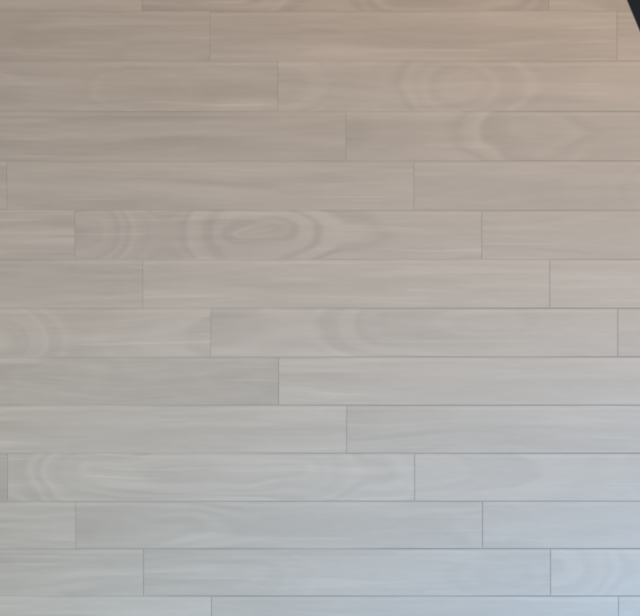
Give the GLSL for this texture, as a Shadertoy shader.

```glsl
#define ROW_OFFSET 0.0176
#define ROW_SCALE vec2(12.215, 0.441)
#define ROW_HEIGHT 0.0752
#define PLANK_LENGTH 0.636
#define PLANK_START 0.328
#define ROW_SHIFT 0.1062
#define SEAM_WIDTH 0.0009
#define SEAM_DARKNESS 0.19
#define GRAIN_CONTRAST 0.085
#define TONE_VARIATION 0.035

float hash(vec2 p) {
    uvec2 q = uvec2(ivec2(floor(p))) * uvec2(1597334673u, 3812015801u);
    uint n = (q.x ^ q.y) * 1597334673u;
    n = (n ^ (n >> 15)) * 2246822519u;
    return float((n ^ (n >> 13)) >> 8) / 16777216.0;
}

float noise(vec2 p) {
    vec2 i = floor(p), f = p - i;
    f = f * f * (3.0 - 2.0 * f);
    return mix(mix(hash(i), hash(i + vec2(1, 0)), f.x),
               mix(hash(i + vec2(0, 1)), hash(i + vec2(1, 1)), f.x), f.y);
}

// Warm dim light at the top, cool daylight at the lower right
vec3 floorLight(float x, float depth) {
    vec3 top = mix(vec3(0.61, 0.56, 0.515), vec3(0.70, 0.625, 0.56), x);
    vec3 middle = mix(vec3(0.655, 0.63, 0.60), vec3(0.72, 0.695, 0.675), x);
    vec3 bottom = mix(vec3(0.665, 0.675, 0.665), vec3(0.73, 0.79, 0.85), x);
    return depth < 0.5 ? mix(top, middle, depth * 2.0)
                       : mix(middle, bottom, depth * 2.0 - 1.0);
}

// Growth rings cut lengthwise: arches form where the cut depth changes
float archGrain(vec2 p, float seed) {
    float cut = 1.5 * noise(vec2(p.x * 7.0 + seed, seed));
    float waver = 0.22 * (noise(vec2(p.x * 16.0, p.y * 3.0) + seed) - 0.5);
    float center = 0.3 + 0.4 * hash(vec2(seed, 7.0));
    float ring = length(vec2(p.y - center + waver, cut * 0.7));
    return noise(vec2(ring * 13.0 + seed, p.x * 5.0)) - 0.5;
}

// Long streaks at three widths
float streakGrain(vec2 p, float seed) {
    float bend = 0.25 * noise(vec2(p.x * 5.0, p.y * 1.5) + seed);
    float y = p.y + bend;
    return 0.40 * noise(vec2(p.x * 3.0, y * 4.0) + seed)
         + 0.35 * noise(vec2(p.x * 6.0, y * 9.0) + seed * 1.7)
         + 0.25 * noise(vec2(p.x * 18.0, y * 18.0) + seed * 2.3) - 0.5;
}

void mainImage(out vec4 fragColor, in vec2 fragCoord) {
    vec2 uv = fragCoord / iResolution.xy;
    float pixel = 1.0 / iResolution.x;
    float depth = 1.0 - uv.y;

    // Rows narrow slightly with depth; each is shifted a sixth of a plank
    float s = depth - ROW_OFFSET;
    float rowPos = ROW_SCALE.x * s + ROW_SCALE.y * s * s;
    float row = floor(rowPos);
    float across = rowPos - row;
    float plankPos = (uv.x - PLANK_START - ROW_SHIFT * row) / PLANK_LENGTH;
    float plank = floor(plankPos);
    float along = (plankPos - plank) * PLANK_LENGTH;
    float seed = floor(hash(vec2(row, plank)) * 200.0);

    // Wood figure and plank tone
    vec2 p = vec2(along, across);
    float archAmount = smoothstep(0.3, 0.8, hash(vec2(seed, row + 31.0)));
    float grain = mix(streakGrain(p, seed) * 1.25,
                      archGrain(p, seed) * 0.7 + streakGrain(p, seed) * 0.6, archAmount);
    float paleVein = smoothstep(0.76, 0.95, noise(vec2(along * 5.0,
                     across * 11.0 + noise(vec2(along * 9.0, seed))) + seed * 3.1));
    float fiber = noise(vec2(uv.x * 70.0, rowPos * 21.0)) - 0.5;
    float daylight = smoothstep(0.7, 1.7, uv.x + depth);
    float tone = 1.0 + TONE_VARIATION * (hash(vec2(plank, row + 90.0)) - 0.5);
    tone += GRAIN_CONTRAST * mix(1.25, 0.65, daylight) * grain;
    tone += 0.035 * paleVein * (1.0 - 0.5 * daylight) + 0.012 * fiber;
    vec3 color = floorLight(uv.x, depth) * tone;

    // Seams: faint in the warm area, crisp in daylight
    float aspect = iResolution.y / iResolution.x;
    float rowDist = min(across, 1.0 - across) * ROW_HEIGHT * aspect;
    float endDist = min(along, PLANK_LENGTH - along);
    float rowSeam = 1.0 - smoothstep(SEAM_WIDTH - pixel, SEAM_WIDTH + pixel, rowDist);
    float endSeam = 1.0 - smoothstep(SEAM_WIDTH - pixel, SEAM_WIDTH + pixel, endDist);
    float wear = 0.5 + 0.7 * noise(vec2(uv.x * 6.0, floor(rowPos + 0.5) * 5.0));
    float seam = max(rowSeam * wear * mix(0.22, 1.0, daylight),
                     endSeam * mix(0.3, 0.8, daylight));
    color *= 1.0 - SEAM_DARKNESS * seam * vec3(1.05, 1.0, 0.93);

    // Pale bevel beside the row seams
    float bevel = smoothstep(0.03, 0.06, across) * (1.0 - smoothstep(0.06, 0.12, across));
    color += 0.018 * bevel * wear;

    // Dark slanted edge in the upper right corner
    float edge = uv.x - 0.979 - 0.40 * depth;
    color = mix(color, vec3(0.14, 0.15, 0.17), smoothstep(-pixel, pixel * 2.0, edge));

    fragColor = vec4(clamp(color, 0.0, 1.0), 1.0);
}
```
